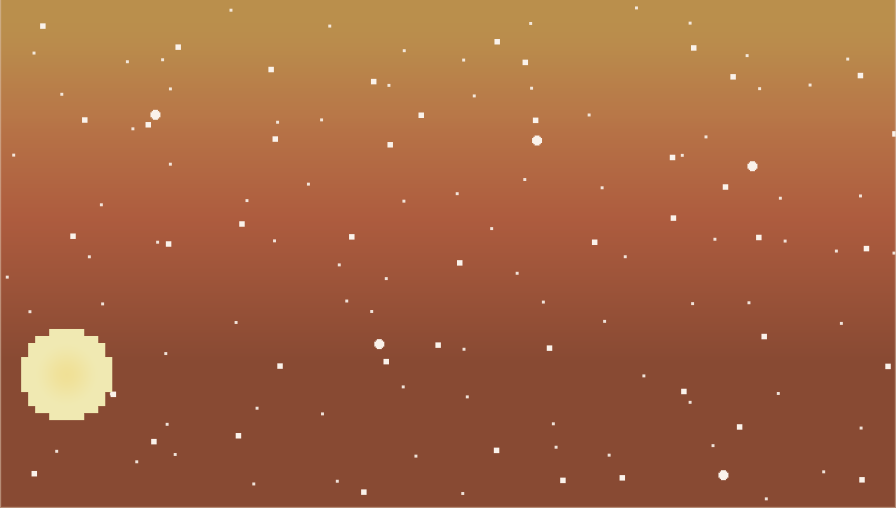
Write a WebGL 1 fragment shader that draws this background.

```glsl
precision highp float;
// A dusty amber-to-brown sky with a blocky pale sun at the lower left.
// Square stars sit on jittered grids, five rounded stars follow curves,
// and every shape is a union of smoothly covered boxes.

uniform vec2 u_resolution;

const vec3 GOLD = vec3(0.73, 0.56, 0.30);
const vec3 OCHRE = vec3(0.72, 0.46, 0.28);
const vec3 RUST = vec3(0.68, 0.36, 0.245);
const vec3 BROWN = vec3(0.535, 0.29, 0.20);
const vec3 STAR = vec3(0.98, 0.95, 0.92);
const vec3 SUN_CORE = vec3(0.94, 0.88, 0.59);
const vec3 SUN_RIM = vec3(0.94, 0.915, 0.70);
const vec3 FRAME = vec3(0.86, 0.76, 0.68);

const vec2 SUN_CENTER = vec2(0.1313, 0.2627);
const float SUN_BLOCK = 0.0138;
const float SUN_RADIUS = 6.52; // in blocks

// Coverage of an axis-aligned box, softened over one pixel
float box(vec2 p, vec2 halfSize, float pixel) {
  vec2 cover = clamp((halfSize - abs(p)) / pixel + 0.5, 0.0, 1.0);
  return cover.x * cover.y;
}

vec2 hash2(vec2 cell, float seed) {
  vec2 k = vec2(dot(cell, vec2(127.1, 311.7)), dot(cell, vec2(269.5, 183.3)));
  return fract(sin(k + seed) * 43758.55);
}

// Vertical gradient; depth is 0 at the top and 1 at the bottom
vec3 sky(float depth) {
  vec3 color = mix(GOLD, OCHRE, smoothstep(0.03, 0.27, depth));
  color = mix(color, RUST, clamp((depth - 0.23) / 0.2, 0.0, 1.0));
  return mix(color, BROWN, clamp((depth - 0.43) / 0.28, 0.0, 1.0));
}

// One square star at a random place in each grid cell
float starGrid(vec2 p, float cells, float halfSize, float seed, float pixel) {
  vec2 cell = floor(p * cells);
  vec2 center = (cell + 0.1 + 0.8 * hash2(cell, seed)) / cells;
  return box(p - center, vec2(halfSize), pixel);
}

// Square with stepped corners
float roundedStar(vec2 p, float r, float pixel) {
  float cover = box(p, vec2(r, 0.5 * r), pixel);
  cover = max(cover, box(p, vec2(0.5 * r, r), pixel));
  return max(cover, box(p, vec2(0.75 * r), pixel));
}

// Large stars alternate between an upper arc and a lower slope
float largeStars(vec2 p, float pixel) {
  float cover = 0.0;
  for (int n = 0; n < 5; n++) {
    float i = float(n);
    vec2 upper = vec2(0.306 + i * (0.4574 - 0.0409 * i), 0.774 - 0.0253 * i);
    vec2 lower = vec2(0.408 + 0.3387 * i, 0.4516 - 0.129 * i);
    vec2 center = mix(upper, lower, mod(i, 2.0));
    cover = max(cover, roundedStar(p - center, 0.0098, pixel));
  }
  return cover;
}

// Stepped disc: each row pair widens the union of boxes
float blockyDisc(vec2 p, float radius, float pixel) {
  float cover = 0.0;
  for (int n = 0; n < 7; n++) {
    float row = float(n);
    float reach = floor(sqrt(radius * radius - row * row));
    cover = max(cover, box(p, vec2(reach, row) + 0.5, pixel));
  }
  return cover;
}

void main() {
  float pixel = 1.0 / u_resolution.y;
  vec2 p = gl_FragCoord.xy * pixel;
  float aspect = u_resolution.x * pixel;
  vec3 color = sky(1.0 - p.y);

  // Stars
  float tiny = starGrid(p, 7.0, 0.0029, 3.7, pixel);
  float medium = starGrid(p, 5.0, 0.0054, 8.2, pixel);
  color = mix(color, STAR, 0.9 * tiny);
  color = mix(color, STAR, max(medium, largeStars(p, pixel)));

  // Sun
  vec2 q = (p - SUN_CENTER) / SUN_BLOCK;
  vec3 sun = mix(SUN_CORE, SUN_RIM, smoothstep(0.0, 5.0, length(q)));
  color = mix(color, sun, blockyDisc(q, SUN_RADIUS, pixel / SUN_BLOCK));

  // Thin pale border on the sides and the bottom
  float edge = min(p.y, min(p.x, aspect - p.x));
  float border = clamp((0.0023 - edge) / pixel + 0.5, 0.0, 1.0);
  color = mix(color, FRAME, 0.55 * border);

  gl_FragColor = vec4(color, 1.0);
}
```
